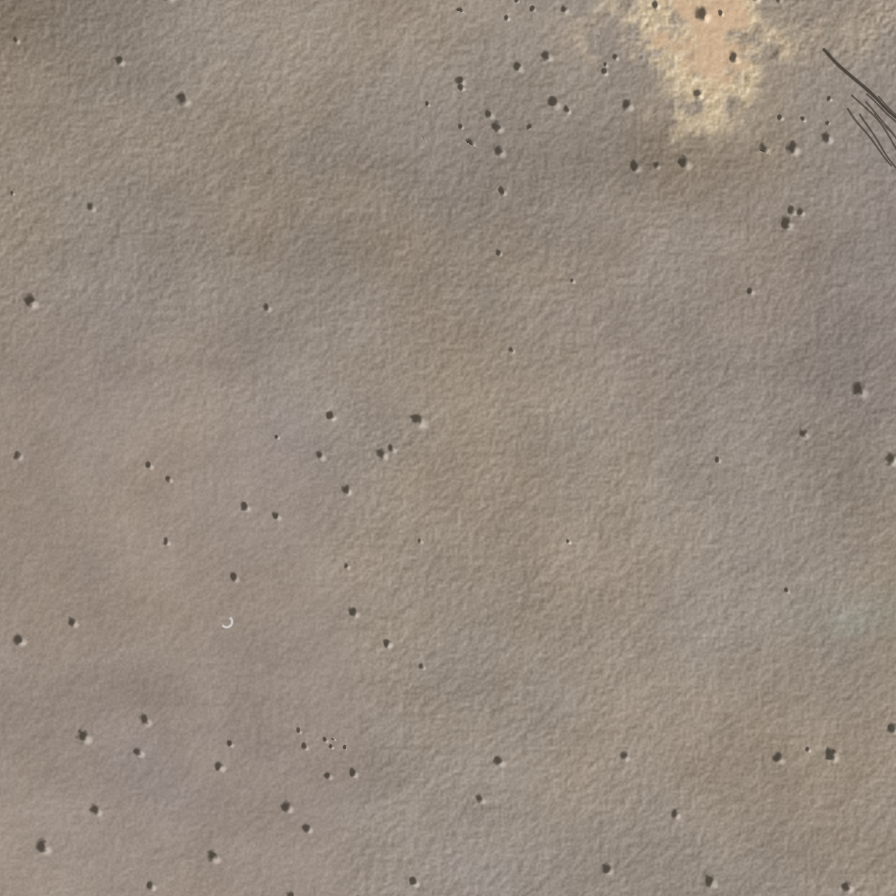
This texture is drawn by a Shadertoy shader. Its source:

```glsl
// Weathered sandy ground seen from above: fine grain lit from the upper left,
// soft stains, scattered pits, a pale crusty patch and a few dark twigs.
// Layers of value noise give tone and relief; hashed cells place the pits.

const vec3 GROUND = vec3(0.588, 0.544, 0.499);
const vec3 CREAM = vec3(0.84, 0.76, 0.63);
const vec3 PINK_SAND = vec3(0.80, 0.69, 0.57);
const vec3 DARK = vec3(0.23, 0.21, 0.18);
const vec2 TO_LIGHT = vec2(-0.0022, 0.0022);

float hash(vec2 p) {
    vec3 q = fract(vec3(p.xyx) * 0.1031);
    q += dot(q, q.yzx + 33.33);
    return fract((q.x + q.y) * q.z);
}

vec2 hash2(vec2 p) {
    return vec2(hash(p + 17.3), hash(p + 61.7));
}

float noise(vec2 p) {
    vec2 i = floor(p), f = fract(p);
    f = f * f * (3.0 - 2.0 * f);
    float low = mix(hash(i), hash(i + vec2(1, 0)), f.x);
    float high = mix(hash(i + vec2(0, 1)), hash(i + vec2(1, 1)), f.x);
    return mix(low, high, f.y);
}

float fbm(vec2 p) {
    float sum = 0.0, amp = 0.5;
    for (int i = 0; i < 5; i++) {
        sum += amp * noise(p);
        p = mat2(1.6, 1.2, -1.2, 1.6) * p + 9.7;
        amp *= 0.5;
    }
    return sum;
}

// Soft round spot, 1 at the centre, with separate radii
float blob(vec2 p, vec2 centre, vec2 radii) {
    vec2 d = (p - centre) / radii;
    return exp(-dot(d, d));
}

float grainHeight(vec2 p) {
    return 0.6 * noise(p * 165.0) + 0.35 * noise(p * 310.0 + 5.0) + 0.35 * noise(p * 75.0 + 8.0);
}

// x: dark hollow, y: lit wall on the side away from the light
vec2 pits(vec2 p, float scale, float chance, float radius) {
    vec2 cell = floor(p * scale), result = vec2(0.0);
    for (int y = -1; y <= 1; y++)
    for (int x = -1; x <= 1; x++) {
        vec2 id = cell + vec2(x, y);
        vec2 d = p - (id + hash2(id + scale)) / scale;
        float r = radius * mix(0.5, 1.2, hash(id + 4.1));
        float wobble = 0.6 * r * (noise(p * 260.0) - 0.5);
        float present = step(hash(id + 91.0), chance);
        float hollow = 1.0 - smoothstep(0.4 * r, 1.3 * r, length(d * vec2(1.0, 0.8)) + wobble);
        float wall = 1.0 - smoothstep(0.2 * r, 1.3 * r, length(d - vec2(1.1, -0.9) * r));
        result = max(result, present * vec2(hollow, wall));
    }
    return result;
}

float segment(vec2 p, vec2 a, vec2 b, float width) {
    vec2 pa = p - a, ba = b - a;
    float t = clamp(dot(pa, ba) / dot(ba, ba), 0.0, 1.0);
    return 1.0 - smoothstep(0.3 * width, 1.4 * width, length(pa - ba * t));
}

float twigs(vec2 p) {
    p += 0.006 * (vec2(noise(p * 35.0), noise(p * 35.0 + 20.0)) - 0.5);
    float ink = segment(p, vec2(0.918, 0.943), vec2(1.01, 0.862), 0.0022);
    for (int i = 0; i < 7; i++) {
        vec2 h = hash2(vec2(i, 3));
        vec2 start = vec2(0.945, 0.905) + h * vec2(0.04, -0.04);
        vec2 tip = start + vec2(0.05, -0.03 - 0.05 * h.y);
        ink = max(ink, 0.75 * segment(p, start, tip, 0.0013));
    }
    return ink;
}

void mainImage(out vec4 fragColor, in vec2 fragCoord) {
    vec2 p = fragCoord / iResolution.xy;
    float broad = fbm(p * 4.0 + 2.0) - 0.48;
    float mottled = fbm(p * 22.0) - 0.48;

    // Broad tones: pinkish lower left, ochre and grey-green stains elsewhere
    vec3 color = GROUND + 0.09 * broad + 0.07 * mottled;
    color += vec3(0.03, 0.01, -0.04) * (fbm(p * 6.0 + 40.0) - 0.48);
    float smoothArea = (1.0 - smoothstep(0.36, 0.46, p.x + 0.2 * broad))
                     * (1.0 - smoothstep(0.54, 0.66, p.y + 0.2 * broad));
    color += vec3(0.0, -0.004, 0.006) * smoothArea;
    color -= 0.09 * blob(p, vec2(0.02, 1.0), vec2(0.16, 0.1));
    color -= 0.07 * blob(p, vec2(0.74, 0.82), vec2(0.12, 0.05));
    color -= vec3(0.035, 0.035, 0.025) * blob(p, vec2(0.88, 0.64), vec2(0.2, 0.12));
    color += vec3(-0.01, 0.02, 0.025) * blob(p + 0.05 * mottled, vec2(0.96, 0.31), vec2(0.07, 0.03));

    // Pale patch with a ragged, crusty rim and a smoother heart
    vec2 q = p + 0.16 * vec2(mottled, fbm(p * 22.0 + 30.0) - 0.48);
    float patchMask = smoothstep(0.3, 0.75, blob(q, vec2(0.785, 0.95), vec2(0.115, 0.13)));
    float heart = smoothstep(0.4, 0.8, blob(q, vec2(0.8, 0.95), vec2(0.05, 0.07)));
    float crust = patchMask * smoothstep(0.25, 0.6, fbm(p * 50.0));
    float corner = blob(q, vec2(0.98, 0.98), vec2(0.08, 0.06));
    color = mix(color, CREAM, 0.85 * crust + 0.25 * corner * (1.0 - patchMask));
    color = mix(color, PINK_SAND, heart);

    // Grain relief
    float rough = mix(1.0, 0.55, smoothArea) * (1.0 + 0.9 * patchMask + corner - 1.2 * heart);
    float relief = grainHeight(p) - grainHeight(p + TO_LIGHT);
    color += 0.15 * rough * relief + 0.04 * (noise(p * 430.0) - 0.5);

    // Sparse pits everywhere, small ones in clusters
    float cluster = blob(p, vec2(0.56, 0.9), vec2(0.06, 0.06)) + blob(p, vec2(0.55, 1.0), vec2(0.06, 0.02))
                  + 1.5 * blob(p, vec2(0.68, 0.93), vec2(0.012, 0.03)) + blob(p, vec2(0.36, 0.16), vec2(0.04, 0.03))
                  + 0.6 * blob(p, vec2(0.9, 0.88), vec2(0.06, 0.04)) + 0.7 * blob(p, vec2(0.44, 0.5), vec2(0.02, 0.02));
    vec2 hollows = max(pits(p, 13.0, 0.22, 0.0055), pits(p, 65.0, 0.012 + 0.35 * cluster, 0.0042));
    color += 0.16 * hollows.y;
    color = mix(color, DARK, 0.75 * hollows.x);
    color = mix(color, DARK, 0.8 * twigs(p));

    // Tiny pale curl
    vec2 c = p - vec2(0.253, 0.306);
    float curl = 1.0 - smoothstep(0.0006, 0.0022, abs(length(c) - 0.006));
    color = mix(color, vec3(0.85), 0.8 * curl * smoothstep(-0.003, 0.001, c.x - c.y));

    fragColor = vec4(clamp(color, 0.0, 1.0), 1.0);
}
```
